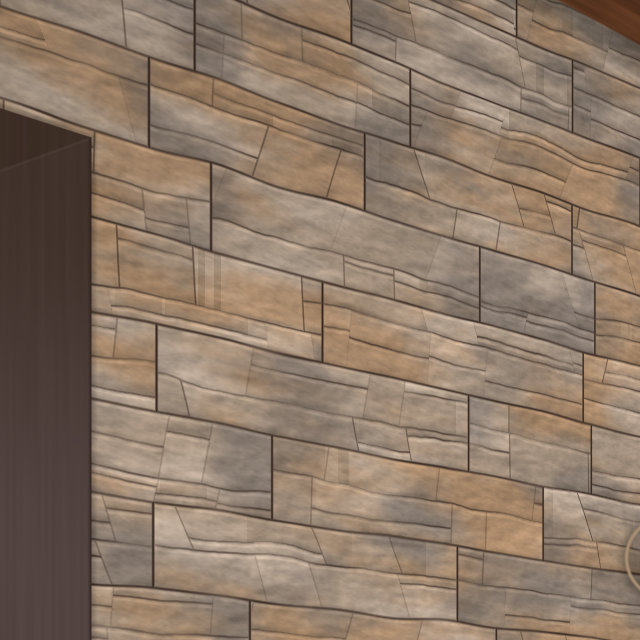
Write a three.js fragment shader that draws this texture.

```glsl
// Ledge-stone wall seen at an angle, beside a dark door panel and under a beam.
// A perspective map gives wall coordinates; jittered spans cut courses into blocks,
// ledges and broken pieces, and value noise adds chipped relief and mineral stains.
varying vec2 vUv;

const vec2 VANISH = vec2(3.71, -0.302);
const float NEAR_DIST = 3.568;   // from the vanishing point to the door edge
const float COURSE = 0.1425;     // height of one course
const float BLOCK = 0.46;        // mean block length
const float PIECE = 0.19;        // mean length of a broken piece
const float DOOR_EDGE = 0.143;

const vec3 SAND = vec3(0.635, 0.560, 0.487);
const vec3 PALE = vec3(0.700, 0.630, 0.565);
const vec3 OCHRE = vec3(0.640, 0.490, 0.350);
const vec3 SLATE = vec3(0.445, 0.410, 0.385);
const vec3 JOINT = vec3(0.215, 0.160, 0.130);

float hash(vec2 p) {
  vec3 q = fract(p.xyx * vec3(0.1031, 0.1030, 0.0973));
  q += dot(q, q.yzx + 33.33);
  return fract((q.x + q.y) * q.z);
}

float noise(vec2 p) {
  vec2 i = floor(p), f = fract(p);
  f = f * f * (3.0 - 2.0 * f);
  return mix(mix(hash(i), hash(i + vec2(1, 0)), f.x),
             mix(hash(i + vec2(0, 1)), hash(i + vec2(1, 1)), f.x), f.y);
}

float fbm(vec2 p) {
  float sum = 0.0, amp = 0.5;
  for (int i = 0; i < 5; i++) {
    sum += amp * noise(p);
    p = mat2(1.6, 1.1, -1.1, 1.6) * p + 7.3;
    amp *= 0.52;
  }
  return sum;
}

float spanEdge(float i, float jitter, float seed) {
  return i + jitter * (hash(vec2(i, seed)) - 0.5);
}

// Irregular cells on a line: id, distance to the left end, distance to the right end.
vec3 span(float x, float jitter, float seed) {
  float i = floor(x + 0.5);
  float id = x < spanEdge(i, jitter, seed) ? i - 1.0 : i;
  return vec3(id, x - spanEdge(id, jitter, seed), spanEdge(id + 1.0, jitter, seed) - x);
}

// Keeps the part of a range, below or above the cut, that holds t.
vec2 halve(float t, vec2 range, float cut) {
  return t < cut ? vec2(range.x, cut) : vec2(cut, range.y);
}

float groove(float d, float width) { return 1.0 - smoothstep(0.0, width, d); }

vec2 toWall(vec2 p) {
  float away = VANISH.x - p.x;
  return vec2(NEAR_DIST * NEAR_DIST, (p.y - VANISH.y) * NEAR_DIST) / away;
}

vec3 stoneWall(vec2 w) {
  // courses and blocks
  float course = w.y / COURSE - 0.744 + 0.06 * (noise(w * vec2(9.0, 20.0)) - 0.5);
  float row = floor(course), t = course - row;
  vec3 block = span(w.x / BLOCK + 0.47 * row, 0.5, row + 31.0);
  float id = hash(vec2(block.x, row + 5.0));

  // ledges, then slanted pieces, some of them split once more
  float wave = 0.12 * (fbm(vec2(w.x * 9.0, row * 7.0)) - 0.5);
  vec2 ledge = halve(t, vec2(0.0, 1.0), mix(0.28, 0.72, id) + wave);
  float seed = row * 2.0 + step(0.001, ledge.x) + block.x * 17.0;
  float slant = 0.7 * (hash(vec2(seed, 3.0)) - 0.5);
  vec3 piece = span(w.x / PIECE + slant * t + 0.5 * wave, 0.75, seed);
  float chance = hash(vec2(piece.x, seed + 9.0));
  if (chance > 0.42) ledge = halve(t, ledge, mix(ledge.x, ledge.y, chance * 0.9 - 0.1) + wave * 0.5);
  float tone = hash(vec2(piece.x + seed, floor(ledge.x * 9.0))) - 0.5;

  // stains and grain
  vec2 shifted = w + id * 13.0;
  float stain = fbm(shifted * vec2(5.0, 13.0));
  float ends = groove(min(block.y, block.z) * BLOCK, 0.14);
  vec3 color = mix(SAND, PALE, smoothstep(0.35, 0.75, stain + tone * 0.3));
  float warm = smoothstep(0.40, 0.72, fbm(shifted * vec2(4.0, 11.0) + 40.0) + 0.22 * (id - 0.5));
  color = mix(color, OCHRE, 0.65 * warm);
  float cool = smoothstep(0.42, 0.75, fbm(shifted * vec2(5.0, 9.0) + 80.0) + 0.16 * ends - 0.08 * id);
  color = mix(color, SLATE, 0.65 * cool);

  // chipped relief lit from above
  vec2 rough = shifted * vec2(20.0, 42.0);
  float relief = fbm(rough) - fbm(rough + vec2(-0.16, 0.32));
  float grain = noise(w * vec2(150.0, 260.0)) - 0.5;
  color *= 1.0 + 0.42 * relief + 0.05 * grain + 0.09 * tone;

  // lit lips, shallow cracks and deep joints
  float wear = noise(w * vec2(14.0, 30.0));
  float top = (ledge.y - t) * COURSE, bottom = (t - ledge.x) * COURSE;
  float snap = min(piece.y, piece.z) * PIECE;
  color *= 1.0 + 0.10 * groove(abs(top - 0.006), 0.004) - 0.10 * groove(bottom, 0.012);
  float crack = groove(min(top, bottom), 0.0032) * mix(0.15, 0.75, wear);
  crack = max(crack, groove(snap, 0.003) * mix(0.05, 0.6, hash(vec2(seed, row))));
  float seam = groove(min(t, 1.0 - t) * COURSE, 0.004) * mix(0.55, 0.95, wear);
  float butt = groove(min(block.y, block.z) * BLOCK, 0.0038);
  return mix(color, JOINT, max(crack, max(seam, butt)));
}

vec3 doorPanel(vec2 p) {
  float streak = noise(p * vec2(180.0, 5.0)) - 0.5;
  vec3 color = mix(vec3(0.325, 0.265, 0.255), vec3(0.255, 0.195, 0.170), smoothstep(0.1, 0.75, p.y));
  float soffit = p.y - 0.733 - 0.36 * p.x;
  color = mix(color, vec3(0.235, 0.175, 0.145), smoothstep(-0.002, 0.002, soffit));
  color += 0.035 * groove(abs(soffit), 0.004) + 0.018 * streak;
  return mix(color, vec3(0.17, 0.12, 0.10), 0.7 * groove(DOOR_EDGE - p.x, 0.007));
}

void main() {
  vec2 p = vUv;
  vec3 color = stoneWall(toWall(p)) * mix(1.03, 0.92, smoothstep(0.3, 1.0, p.y));

  // beam in the upper right corner and its shadow
  float beam = p.y - 1.0 + 0.55 * (p.x - 0.872);
  color *= 1.0 - 0.35 * smoothstep(-0.06, 0.0, beam);
  vec3 wood = mix(vec3(0.25, 0.15, 0.09), vec3(0.42, 0.25, 0.15), fbm(vec2(p.x * 12.0, beam * 120.0)));
  color = mix(color, wood, smoothstep(-0.002, 0.002, beam));

  // pale hoop at the right border
  float hoop = length(p - vec2(1.042, 0.128)) - 0.063;
  color *= 1.0 - 0.25 * groove(hoop, 0.02);
  color = mix(color, vec3(0.66, 0.56, 0.45), groove(abs(hoop), 0.005));

  // door panel with a soft shadow on the wall
  float door = max(p.x - DOOR_EDGE, (p.y - 0.831 + 0.32 * p.x) * 0.95);
  color *= 1.0 - 0.22 * groove(door, 0.012);
  color = mix(color, doorPanel(p), 1.0 - smoothstep(-0.0015, 0.0015, door));
  gl_FragColor = vec4(color, 1.0);
}
```
